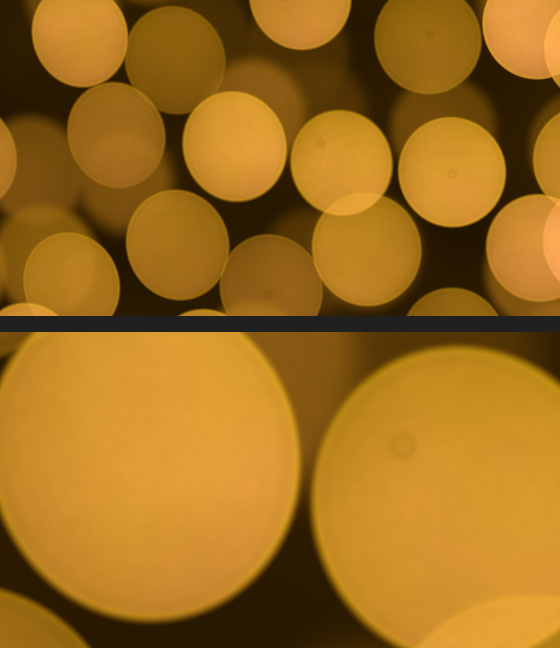
Top: the whole. Bottom: its middle third, enlarged.
Give the GLSL for this background, as a Shadertoy shader.

```glsl
// Amber bokeh: out-of-focus lights as large translucent discs over near-black brown.
// Two staggered, jittered grids (blurred back, crisp front) add up light, which a
// colour ramp turns to amber; gradient noise gives mottling and fine grain.

const float CELL = 0.36;          // grid spacing, in canvas heights
const float JITTER = 0.62;        // disc wander, as a share of a cell
const float TILT = 0.35;          // lean of the ellipses, radians
const float SQUEEZE_LEFT = 0.88;  // width to height ratio at the left edge
const float SQUEEZE_RIGHT = 0.99; // and at the right edge
const float BLEND_POWER = 4.0;    // higher: overlaps brighten less
const float AMBIENT = 0.165;      // light between the discs
const float AMBIENT_DRIFT = 0.08; // slow variation of that light
const float GRAIN = 0.014;        // strength of the fine grain
const float MOTTLE = 0.05;        // strength of the broad mottling
const float RIM = 0.018;          // brightness of the golden rim
const float RINGS = 0.0018;       // strength of the growth rings
const vec3 PINK_SHIFT = vec3(0.03, -0.03, 0.10);

struct Layer {
    int seed;
    float radius, softness, presence;
    float dim, bright, curve;     // range and bias of disc light
    float detail;                 // strength of rims, rings and specks
};
const Layer BACK = Layer(11, 0.190, 0.040, 0.90, 0.25, 0.62, 1.0, 0.0);
const Layer FRONT = Layer(47, 0.178, 0.0065, 0.90, 0.40, 0.87, 0.70, 1.0);

vec3 hash3(ivec2 cell, int seed) {
    uvec3 v = uvec3(ivec3(cell, seed)) * 1664525u + 1013904223u;
    v.x += v.y * v.z; v.y += v.z * v.x; v.z += v.x * v.y;
    v ^= v >> 16u;
    v.x += v.y * v.z; v.y += v.z * v.x; v.z += v.x * v.y;
    return vec3(v & 0xffffu) / 65535.0;
}

float cornerSlope(ivec2 cell, vec2 offset) {
    float angle = 6.2832 * hash3(cell, 5).x;
    return dot(vec2(cos(angle), sin(angle)), offset);
}

float gradientNoise(vec2 p) {
    ivec2 i = ivec2(floor(p));
    vec2 f = fract(p);
    vec2 u = f * f * f * (f * (f * 6.0 - 15.0) + 10.0);
    float low = mix(cornerSlope(i, f), cornerSlope(i + ivec2(1, 0), f - vec2(1, 0)), u.x);
    float high = mix(cornerSlope(i + ivec2(0, 1), f - vec2(0, 1)),
                     cornerSlope(i + ivec2(1, 1), f - vec2(1, 1)), u.x);
    return mix(low, high, u.y);
}

float bell(float x, float width) {
    x /= width;
    return exp(-x * x);
}

// Returns light energy in x and energy-weighted pinkness in y.
vec2 discLight(vec2 offset, ivec2 cell, Layer layer, float squeeze) {
    vec3 look = hash3(cell, layer.seed + 1);
    vec3 trait = hash3(cell, layer.seed + 2);
    if (look.x > layer.presence) return vec2(0.0);

    // Tilted ellipse, with depth inside the edge
    float c = cos(TILT), s = sin(TILT);
    vec2 q = mat2(c, -s, s, c) * offset;
    q.x /= squeeze;
    float radius = layer.radius * mix(0.95, 1.03, trait.x);
    float depth = radius - length(q);
    float softness = layer.softness * mix(0.7, 1.6, trait.y);
    float mask = smoothstep(-softness, softness, depth);

    // Body: light falls off sideways and toward the edge, pinker low down
    float light = mix(layer.dim, layer.bright, pow(look.y, layer.curve));
    vec2 across = offset / radius;
    float lean = 6.2832 * trait.z;
    light *= 1.02 + 0.06 * dot(across, vec2(cos(lean), sin(lean)))
           - 0.09 * dot(across, across);
    float pink = mix(-0.5, 0.8, look.z) - 0.4 * across.y;

    // Golden rim, darker inner line, faint growth rings
    float rim = bell(depth - 0.004, 0.006) * layer.detail;
    light += RIM * (rim - layer.detail * bell(depth - 0.016, 0.007));
    pink -= 0.8 * rim;
    light += RINGS * layer.detail * sin(depth * 300.0 + 5.0 * gradientNoise(offset * 14.0));

    // Small dust dimple on a few discs
    vec2 speck = (trait.xy - 0.5) * radius;
    float dust = layer.detail * step(0.75, trait.z);
    float gap = length(offset - speck);
    light *= 1.0 - dust * (0.06 * bell(gap - 0.011, 0.005) + 0.05 * bell(gap, 0.006));

    float energy = pow(max(light * mask, 0.0), BLEND_POWER);
    return vec2(energy, energy * pink);
}

vec2 layerLight(vec2 p, Layer layer, float squeeze) {
    vec2 total = vec2(0.0);
    vec2 g = p / CELL;
    for (int dy = -1; dy <= 1; dy++) {
        int row = int(floor(g.y)) + dy;
        float stagger = 0.5 * float(row & 1);
        for (int dx = -1; dx <= 1; dx++) {
            ivec2 cell = ivec2(int(floor(g.x - stagger)) + dx, row);
            vec2 jitter = (hash3(cell, layer.seed).xy - 0.5) * JITTER;
            vec2 centre = vec2(cell) + 0.5 + vec2(stagger, 0.0) + jitter;
            total += discLight((g - centre) * CELL, cell, layer, squeeze);
        }
    }
    return total;
}

vec3 amber(float light) {
    return vec3(light, 0.70 * pow(light, 1.08), 0.30 * pow(light, 2.6));
}

void mainImage(out vec4 fragColor, in vec2 fragCoord) {
    vec2 p = fragCoord / iResolution.y;
    float squeeze = mix(SQUEEZE_LEFT, SQUEEZE_RIGHT, fragCoord.x / iResolution.x);
    float ambient = AMBIENT + AMBIENT_DRIFT * gradientNoise(p * 2.5);
    vec2 sum = vec2(pow(ambient, BLEND_POWER), 0.0);
    sum += layerLight(p, BACK, squeeze) + layerLight(p, FRONT, squeeze);
    float light = pow(sum.x, 1.0 / BLEND_POWER);
    float pink = sum.y / sum.x + 0.5 * gradientNoise(p * 9.0);
    float grain = gradientNoise(p * 70.0) + gradientNoise(p * vec2(24.0, 34.0));
    light *= 1.0 + GRAIN * grain + MOTTLE * gradientNoise(p * 7.0 + 3.0);
    vec3 colour = amber(light) + PINK_SHIFT * pink * light * light;
    fragColor = vec4(clamp(colour, 0.0, 1.0), 1.0);
}
```
